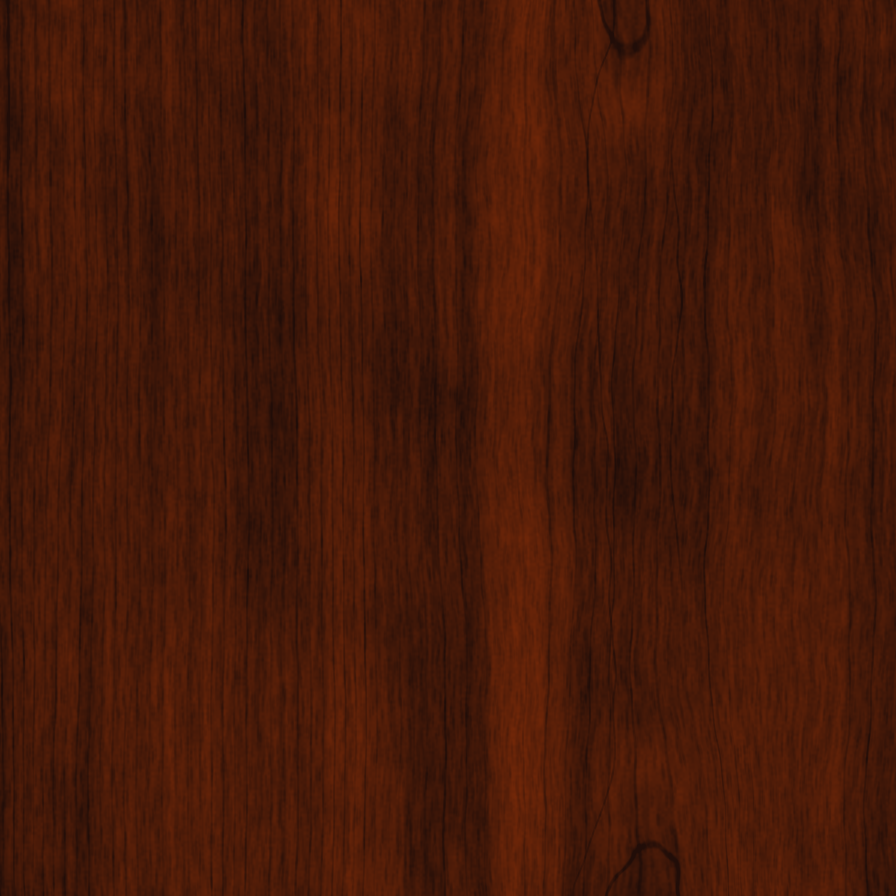
Give the GLSL for this texture, as a three.js fragment shader.

```glsl
// Dark polished cherry wood: upright grain, wavy growth lines, a shaded heart and two knots.
varying vec2 vUv;

#define BASE_TONE 0.294
#define BROAD_AMOUNT 0.08
#define FIGURE_AMOUNT 0.085
#define STREAK_AMOUNT 0.085
#define FIBRE_AMOUNT 0.075
#define LINE_DEPTH 0.085
#define LINE_WIDTH 0.0013
#define HEART_SHADE 0.045
#define FINE_RINGS 76.0
#define WIDE_RINGS 40.0
#define KNOT_TOP vec4(0.698, 1.0, 0.028, 0.058)
#define KNOT_BOTTOM vec4(0.722, -0.02, 0.042, 0.078)

float hash(vec2 p) {
  vec3 q = fract(vec3(p.xyx) * 0.1031);
  q += dot(q, q.yzx + 33.33);
  return fract((q.x + q.y) * q.z);
}

float noise(vec2 p) {
  vec2 i = floor(p), f = fract(p);
  f = f * f * (3.0 - 2.0 * f);
  vec2 e = vec2(1.0, 0.0);
  return mix(mix(hash(i), hash(i + e.xy), f.x),
             mix(hash(i + e.yx), hash(i + e.xx), f.x), f.y);
}

// Noise centred on zero
float grain(vec2 p) { return noise(p) - 0.5; }

// Distance to the nearest scattered point
float cellular(vec2 p) {
  vec2 cell = floor(p);
  float nearest = 2.0;
  for (int y = -1; y <= 1; y++) {
    for (int x = -1; x <= 1; x++) {
      vec2 c = cell + vec2(float(x), float(y));
      vec2 point = c + vec2(hash(c), hash(c + 57.0));
      nearest = min(nearest, length(p - point));
    }
  }
  return nearest;
}

float bell(float x, float centre, float width) {
  float d = (x - centre) / width;
  return exp(-d * d);
}

float stroke(float dist, float width) {
  return 1.0 - smoothstep(0.25 * width, 1.5 * width, abs(dist));
}

// Sideways drift of the grain: calm on the left, lively on the right
float sway(vec2 p) {
  float waves = sin(p.y * 6.0 + p.x * 8.0) + 0.45 * sin(p.y * 17.0 - p.x * 14.0 + 1.0)
              + 0.2 * sin(p.y * 41.0 + p.x * 23.0) + 0.08 * sin(p.y * 97.0 - p.x * 60.0);
  return waves * mix(0.002, 0.006, smoothstep(0.4, 0.6, p.x));
}

// Grain bends around a knot
float knotBend(vec2 p, vec4 knot) {
  vec2 q = (p - knot.xy) / (knot.zw * 2.2);
  return -0.5 * (p.x - knot.x) * exp(-dot(q, q));
}

// Dark core and outline with a warm glow beyond the tip
float knotTone(vec2 p, vec4 knot) {
  vec2 q = (p - knot.xy) / knot.zw;
  float r = length(q) + 0.35 * grain(p * 26.0) + 0.08 * grain(p * 90.0);
  float core = 0.04 * (1.0 - smoothstep(0.6, 1.3, r));
  float outline = 0.1 * stroke((r - 1.0) * knot.z, 0.0025);
  return 0.05 * bell(r, 2.1, 0.5) * bell(q.x, 0.0, 1.3) - core - outline;
}

// Dark growth lines, dense on the left and wide on the right
float ringTone(vec2 g) {
  float wide = step(0.48, g.x);
  float spacing = mix(FINE_RINGS, WIDE_RINGS, wide);
  float phase = FINE_RINGS * min(g.x, 0.48) + WIDE_RINGS * max(g.x - 0.48, 0.0);
  phase += 0.9 * grain(vec2(g.x * 14.0, g.y * 1.3));
  float id = floor(phase + 0.5);
  float d = phase - id;
  float strength = (0.2 + 0.65 * hash(vec2(id, 7.0))) * (0.5 + 0.7 * noise(vec2(id * 3.7, g.y * 4.0)));
  float broken = mix(0.65 + 0.7 * noise(vec2(id * 5.3, g.y * 70.0)), 1.0, 0.6 * wide);
  float shade = 1.0 - 2.0 * abs(d);
  return -strength * (LINE_DEPTH * broken * stroke(d / spacing, LINE_WIDTH) + 0.025 * shade * shade);
}

void main() {
  vec2 p = vUv;
  vec2 g = p;
  g.x += sway(p) + knotBend(p, KNOT_TOP) + knotBend(p, KNOT_BOTTOM);

  // Broad bands and cloudy cross figure
  float tone = BASE_TONE + BROAD_AMOUNT * grain(vec2(g.x * 13.0, g.y * 1.1 + 4.0));
  vec2 slant = vec2(p.x * 5.0 + p.y, p.y * 6.0 + p.x * 3.0);
  tone += FIGURE_AMOUNT * (0.5 * grain(slant) + 0.5 * grain(slant * 2.3 + 9.0));
  tone += 0.055 * bell(g.x, 0.58, 0.03) + 0.04 * bell(g.x, 0.83, 0.025);
  tone -= 0.06 * bell(g.x, 0.525, 0.014) + 0.03 * bell(g.x, 0.49, 0.015);
  tone -= 0.06 * bell(p.x, 0.0, 0.035) + 0.03 * bell(p.x, 1.0, 0.03);

  // Shaded heart with wandering outlines
  float heart = smoothstep(0.61, 0.66, g.x) - smoothstep(0.75, 0.81, g.x);
  tone -= HEART_SHADE * heart * (1.0 - 0.7 * smoothstep(0.68, 0.9, p.y));
  for (int i = 0; i < 2; i++) {
    float k = float(i);
    float edge = 0.665 + 0.095 * k + 0.045 * grain(vec2(k * 19.0, p.y * 6.0))
               + 0.007 * grain(vec2(k * 31.0, p.y * 24.0));
    float fade = smoothstep(0.25, 0.55, noise(vec2(k * 11.0 + 3.0, p.y * 4.0)));
    tone -= 0.8 * LINE_DEPTH * fade * stroke(p.x - edge, LINE_WIDTH);
  }

  // Growth lines, knots, streaks, fibres and pores
  tone += ringTone(g) + knotTone(p, KNOT_TOP) + knotTone(p, KNOT_BOTTOM);
  tone += STREAK_AMOUNT * (0.7 * grain(g * vec2(52.0, 1.6)) + 0.8 * grain(g * vec2(150.0, 4.0)));
  tone += FIBRE_AMOUNT * (grain(g * vec2(330.0, 45.0)) + 0.5 * grain(p * 300.0));
  tone -= 0.035 * (1.0 - smoothstep(0.1, 0.4, cellular(g * vec2(180.0, 32.0))));

  tone = clamp(tone, 0.13, 0.46);
  gl_FragColor = vec4(tone, 0.01 + 0.32 * tone, 0.03, 1.0);
}
```
